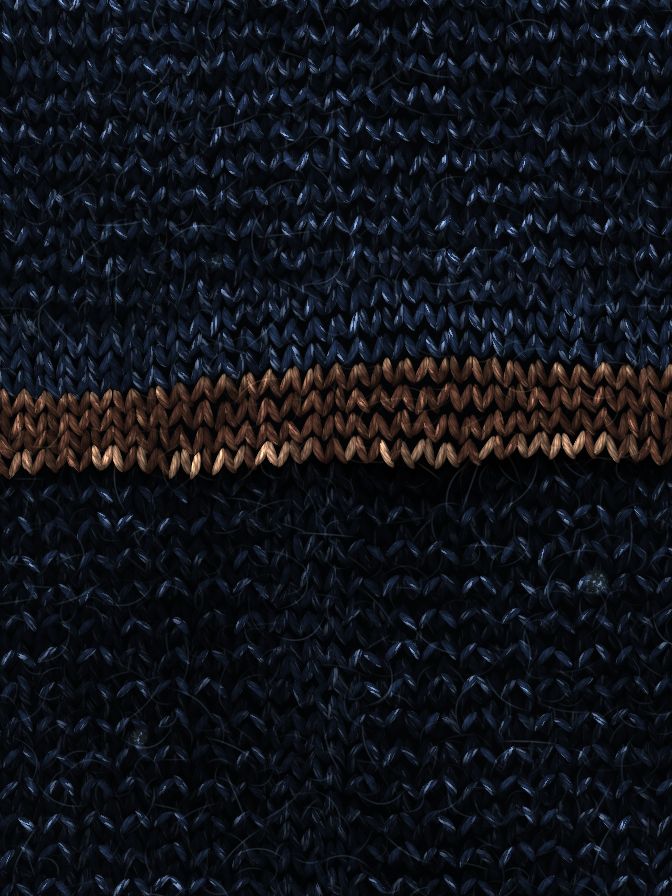
A Shadertoy shader for this texture:

```glsl
#define COLUMNS 30.0
#define BAND_ROWS 4.0
#define RIDGE_STEP 0.0488
#define SHADOW vec3(0.012, 0.017, 0.024)
#define NAVY vec3(0.12, 0.18, 0.29)
#define SILVER vec3(0.40, 0.45, 0.52)
#define BROWN vec3(0.37, 0.235, 0.185)
#define TAN vec3(0.92, 0.73, 0.58)
#define HAIR_STRENGTH 0.17

struct Stitch {
    float height;
    vec2 local;   // across, along the yarn: -1 to 1
    vec2 id;
};

vec2 hash2(vec2 p) {
    return fract(sin(vec2(dot(p, vec2(127.1, 311.7)), dot(p, vec2(269.5, 183.3)))) * 43758.5);
}

// Nearest cell distance and that cell's random value
vec2 cellular(vec2 p) {
    vec2 base = floor(p), best = vec2(9.0, 0.0);
    for (int j = -1; j <= 1; j++)
    for (int i = -1; i <= 1; i++) {
        vec2 id = base + vec2(i, j), rnd = hash2(id);
        float d = length(id + rnd - p);
        if (d < best.x) best = vec2(d, rnd.y);
    }
    return best;
}

// Pairs of leaning yarn legs; positive lean makes a V
Stitch knit(vec2 grid, vec2 cell, float lean, vec2 size) {
    Stitch top = Stitch(0.0, vec2(0.0), vec2(0.0));
    vec2 base = floor(grid * vec2(2.0, 1.0));
    for (int j = -1; j <= 1; j++)
    for (int i = -1; i <= 1; i++) {
        vec2 id = base + vec2(i, j), rnd = hash2(id);
        float side = mod(id.x, 2.0) * 2.0 - 1.0;
        float angle = side * lean + 0.35 * (rnd.y - 0.5);
        vec2 d = (grid - (id + 0.5 + 0.26 * (rnd - 0.5)) * vec2(0.5, 1.0)) * cell;
        vec2 dir = vec2(sin(angle), cos(angle));
        vec2 local = vec2(dot(d, vec2(dir.y, -dir.x)), dot(d, dir)) / size;
        local.x += side * 0.35 * (local.y * local.y - 0.3);
        float height = 1.0 - dot(local, local);
        if (height > top.height) top = Stitch(height, local, id);
    }
    return top;
}

// Rounded light on a leg (x) and pale fibre flecks (y)
vec2 yarnLight(Stitch s) {
    vec2 rnd = hash2(s.id + 31.0);
    vec2 fibre = cellular(vec2(s.local.x * 2.3 + s.local.y * 1.6, s.local.y * 1.5) + s.id * 7.0);
    float body = sqrt(s.height) * smoothstep(0.0, 0.3, s.height);
    float lit = body * (0.8 - 0.3 * s.local.x + 0.25 * s.local.y);
    lit *= (0.45 + 0.75 * rnd.x) * (1.35 - 0.95 * fibre.x);
    return vec2(lit, lit * smoothstep(0.72, 0.95, fibre.y));
}

vec3 navyYarn(vec2 light) {
    return NAVY * light.x + SILVER * light.y;
}

// Loose curved fibres, one in each scattered cell
float hairs(vec2 p, float scale) {
    vec2 g = p * scale, base = floor(g);
    float sum = 0.0;
    for (int j = -1; j <= 1; j++)
    for (int i = -1; i <= 1; i++) {
        vec2 id = base + vec2(i, j), rnd = hash2(id + scale), shape = hash2(id + 57.0);
        vec2 d = g - id - rnd, dir = vec2(cos(shape.x * 6.283), sin(shape.x * 6.283));
        vec2 q = vec2(dot(d, dir), dot(d, vec2(-dir.y, dir.x)));
        float offset = abs(q.y - (shape.y - 0.5) * 2.6 * q.x * q.x) / scale;
        sum += smoothstep(0.0024, 0.0, offset) * smoothstep(0.65, 0.2, abs(q.x)) * rnd.y;
    }
    return sum;
}

float lint(vec2 p, vec2 center, float radius) {
    float strands = smoothstep(0.45, 0.85, cellular(p * 190.0).x);
    return (0.25 + strands) * smoothstep(radius, radius * 0.3, length(p - center));
}

void mainImage(out vec4 fragColor, in vec2 fragCoord) {
    vec2 p = fragCoord / iResolution.x;
    vec2 cloth = p + 0.0028 * vec2(sin(p.y * 23.0 + 2.0 * sin(p.x * 9.0)),
                                   sin(p.x * 19.0 + 2.0 * sin(p.y * 13.0)));

    // Curved edges of the brown stripe
    float rise = smoothstep(0.1, 0.62, p.x) * 0.052 - smoothstep(0.75, 1.0, p.x) * 0.014;
    float upper = 0.747 + rise;
    float lower = 0.628 + 0.021 * p.x + 0.004 * sin(p.x * 17.0);
    float rowHeight = (upper - lower) / BAND_ROWS;
    float row = (cloth.y - lower) / rowHeight;

    // Smooth knit: the stripe, the rows above it and the rib below
    Stitch plain = knit(vec2(cloth.x * COLUMNS, row), vec2(1.0 / COLUMNS, rowHeight),
                        0.36, vec2(0.0078, 0.0225));
    vec2 plainLight = yarnLight(plain);
    float rib = smoothstep(0.39, 0.43, p.x) * smoothstep(0.54, 0.50, p.x);
    float plainAmount = row > 2.0 ? 1.0 - 0.72 * smoothstep(6.0, 8.3, row) : 0.22 + 0.38 * rib;

    // Textured ridges: V shapes above, peaks below
    bool above = row > 2.0;
    float sag = rise * 0.6 * exp(-abs(p.y - 0.72) * 4.0);
    float width = above ? 0.0417 : 0.0570;
    vec2 ridgeCell = vec2(width, RIDGE_STEP);
    Stitch ridge = knit(vec2(cloth.x, cloth.y - sag + 0.012) / ridgeCell, ridgeCell,
                        above ? 0.55 : -0.72, above ? vec2(0.0072, 0.0185) : vec2(0.0068, 0.0195));
    float ridgeAmount = above ? smoothstep(6.0, 8.3, row) : (1.0 - 0.65 * rib) * smoothstep(-0.2, -1.2, row);
    vec3 color = SHADOW + max(navyYarn(plainLight) * plainAmount, navyYarn(yarnLight(ridge)) * ridgeAmount);
    color *= 0.78 + 0.2 * smoothstep(0.6, 0.9, p.y) + 0.13 * sin(p.x * 7.0 + 3.0 * sin(p.y * 5.0));

    // Contact shadow below the stripe
    color *= 1.0 - 0.6 * smoothstep(-1.7, -0.1, row) * smoothstep(0.7, 0.0, row);

    // Brown yarn, with pale tips along both edges
    float inBand = step(-0.5, plain.id.y) * step(plain.id.y, BAND_ROWS - 0.5);
    float edgeRow = step(BAND_ROWS - 1.5, plain.id.y);
    float bottomRow = step(plain.id.y, 0.5);
    float chance = hash2(plain.id + 83.0).x;
    float pale = edgeRow * smoothstep(-0.1, 0.75, plain.local.y) * (0.25 + 0.75 * chance)
               + bottomRow * smoothstep(0.48, 0.68, chance) * 0.85;
    vec3 brown = mix(BROWN, TAN, clamp(pale, 0.0, 1.0)) * plainLight.x + TAN * plainLight.y * 0.35;
    brown += vec3(0.035, 0.021, 0.017);
    color = mix(color, brown, inBand * smoothstep(0.0, 0.14, plain.height));

    // Loose hairs and small pale tufts
    float fuzz = hairs(p, 13.0) + 0.7 * hairs(p + 3.7, 24.0);
    float nearBand = smoothstep(-0.5, 0.2, row) * smoothstep(4.3, 3.8, row);
    color += HAIR_STRENGTH * fuzz * mix(vec3(0.65, 0.82, 1.0), vec3(1.0, 0.78, 0.62), nearBand);
    float tufts = lint(p, vec2(0.886, 0.468), 0.024) + lint(p, vec2(0.208, 0.236), 0.017)
                + 0.5 * lint(p, vec2(0.322, 0.945), 0.016);
    color += tufts * vec3(0.32, 0.40, 0.44);
    fragColor = vec4(clamp(color, 0.0, 1.0), 1.0);
}
```
